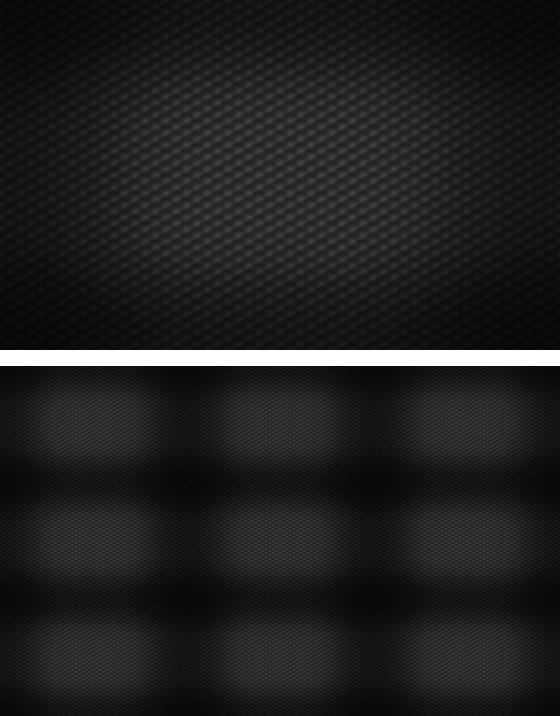
Top, the tile; bottom, the same tile 3 across and 3 down.
Give the GLSL for this pattern, as a Shadertoy shader.

```glsl
#define COLUMNS 54.0
#define ROWS 29.0
#define RISE 27.0
#define DARK vec3(0.118)
#define BRIGHT vec3(0.258)
#define RIDGE_WEIGHT 0.30
#define COLUMN_WEIGHT 0.09
#define CROSS_WEIGHT 0.15
#define LEAN 0.40
#define VARIATION 0.08
#define EDGE_LIGHT 0.13
#define FALLOFF 1.1

const float PI = 3.14159265;
const float TAU = 6.2831853;

float hash(vec2 p) {
    return fract(sin(dot(p, vec2(127.1, 311.7))) * 43758.5453);
}

// Bump index, wrapped across the width and then the height
vec2 wrapIndex(vec2 id) {
    float turns = floor(id.x / COLUMNS);
    id += turns * vec2(-COLUMNS, RISE);
    return vec2(id.x, mod(id.y, ROWS));
}

// Bumps in half-staggered columns, joined into rising ridges
float weave(vec2 uv) {
    vec2 lattice = vec2(COLUMNS * uv.x, ROWS * uv.y - RISE * uv.x);
    vec2 phase = TAU * lattice;

    // Leaning the ridge wave steepens its shadowed side
    float ridge = cos(phase.y + LEAN * sin(phase.y + 0.8));
    float column = cos(phase.x);
    float cross = cos(phase.x + phase.y);
    float shade = 0.5 + RIDGE_WEIGHT * ridge
        + COLUMN_WEIGHT * column + CROSS_WEIGHT * cross;

    // Tone per bump, fading to zero at the cell border
    vec2 mask = 0.5 + 0.5 * cos(phase);
    float tone = hash(wrapIndex(floor(lattice + 0.5))) - 0.5;
    return shade + VARIATION * tone * mask.x * mask.y;
}

// Broad oval light, periodic along both axes
float spotlight(vec2 uv) {
    vec2 offset = cos(PI * uv);
    offset *= offset;
    float reach = pow(dot(offset, offset), 1.25);
    return mix(EDGE_LIGHT, 1.0, exp(-FALLOFF * reach));
}

void mainImage(out vec4 fragColor, in vec2 fragCoord) {
    vec2 uv = fragCoord / iResolution.xy;
    vec3 color = mix(DARK, BRIGHT, weave(uv));
    fragColor = vec4(color * spotlight(uv), 1.0);
}
```
